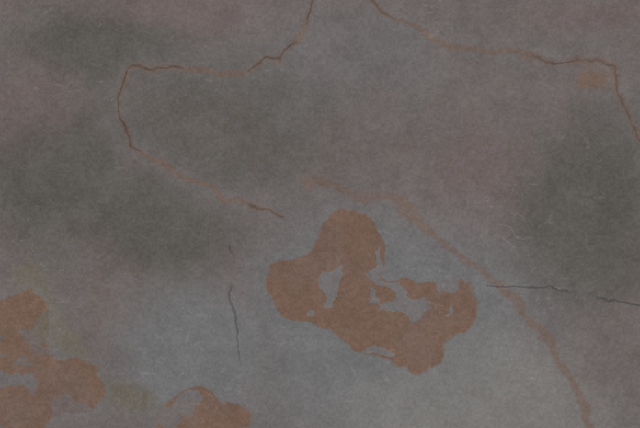
Write a Shadertoy shader that draws this texture.

```glsl
// Weathered slate slab: cloudy grey-brown stone, rust patches, mineral veins and fine grain.
#define WARP 0.075
#define EDGE_ROUGHNESS 0.07
#define GRAIN 0.060
#define MOTTLE 0.050
#define BANDING 0.35
#define STONE vec3(0.420, 0.393, 0.385)
#define SHADE vec3(0.352, 0.340, 0.321)
#define SLATE vec3(0.436, 0.434, 0.438)
#define PALE vec3(0.480, 0.470, 0.460)
#define PINK vec3(0.435, 0.385, 0.380)
#define RUST vec3(0.452, 0.357, 0.307)
#define OLIVE vec3(0.420, 0.395, 0.345)

// Vein paths: slab edge 0-8, upper ledge 9-12, right seam 13-18, olive band 19-22
const vec2 PATH[23] = vec2[23](
    vec2(.75, 1.), vec2(.65, .86), vec2(.57, .835), vec2(.32, .84), vec2(.27, .77),
    vec2(.30, .66), vec2(.38, .585), vec2(.57, .54), vec2(.67, .50),
    vec2(.86, 1.), vec2(1.07, .88), vec2(1.43, .85), vec2(1.5, .64),
    vec2(.72, .57), vec2(.93, .53), vec2(1.02, .44), vec2(1.17, .33), vec2(1.27, .22), vec2(1.39, 0.),
    vec2(.07, .36), vec2(.13, .23), vec2(.25, .10), vec2(.35, .06));

float hash(vec2 cell) {
    uvec2 u = uvec2(ivec2(cell) + 4096);
    uint h = u.x * 1664525u ^ u.y * 2246822519u;
    h = (h ^ (h >> 15)) * 2654435769u;
    h = (h ^ (h >> 13)) * 3266489917u;
    return float((h ^ (h >> 16)) & 65535u) / 65535.0;
}

float noise(vec2 p) {
    vec2 i = floor(p), f = fract(p);
    f = f * f * (3.0 - 2.0 * f);
    return mix(mix(hash(i), hash(i + vec2(1, 0)), f.x),
               mix(hash(i + vec2(0, 1)), hash(i + vec2(1, 1)), f.x), f.y);
}

float fbm(vec2 p) {
    float sum = 0.0, amp = 0.5;
    for (int i = 0; i < 5; i++) {
        sum += amp * noise(p);
        p = mat2(1.6, 1.2, -1.2, 1.6) * p + 17.3;
        amp *= 0.5;
    }
    return sum;
}

// Soft elliptical cloud, 1 inside and 0 outside
float cloud(vec2 p, vec2 c, vec2 r) {
    return 1.0 - smoothstep(0.45, 1.35, length((p - c) / r));
}

float ellipse(vec2 p, vec2 c, vec2 r) {
    return (length((p - c) / r) - 1.0) * min(r.x, r.y);
}

float blend(float a, float b) {
    float h = max(0.03 - abs(a - b), 0.0);
    return min(a, b) - h * h / 0.12;
}

float segment(vec2 p, vec2 a, vec2 b) {
    vec2 d = b - a;
    return length(p - a - d * clamp(dot(p - a, d) / dot(d, d), 0.0, 1.0));
}

float vein(vec2 p, int first, int last) {
    float d = 9.0;
    for (int i = first; i < last; i++) d = min(d, segment(p, PATH[i], PATH[i + 1]));
    return d;
}

float rustPatches(vec2 p) {
    float d = ellipse(p, vec2(.82, .42), vec2(.075, .09));
    d = blend(d, ellipse(p, vec2(.74, .33), vec2(.12, .09)));
    d = blend(d, ellipse(p, vec2(.91, .26), vec2(.13, .085)));
    d = blend(d, ellipse(p, vec2(1.04, .28), vec2(.08, .07)));
    d = blend(d, ellipse(p, vec2(.97, .18), vec2(.06, .04)));
    d = blend(d, ellipse(p, vec2(.03, .22), vec2(.09, .10)));
    d = blend(d, ellipse(p, vec2(.17, .10), vec2(.085, .07)));
    d = blend(d, ellipse(p, vec2(.04, .04), vec2(.07, .05)));
    return blend(d, ellipse(p, vec2(.48, .03), vec2(.11, .055)));
}

void mainImage(out vec4 fragColor, in vec2 fragCoord) {
    vec2 p = fragCoord / iResolution.y;
    float px = 1.0 / iResolution.y;
    vec2 rough = vec2(fbm(p * 13.0), fbm(p * 13.0 + 41.0)) - 0.48;
    vec2 q = p + WARP * 3.0 * (vec2(fbm(p * 3.5 + 8.0), fbm(p * 3.5 + 63.0)) - 0.48);
    vec2 e = p + EDGE_ROUGHNESS * rough;

    // Broad mineral clouds
    vec3 col = STONE;
    float bands = smoothstep(0.55, 0.95, 0.5 + 0.5 * sin(38.0 * fbm(q * 2.0 + 5.0)));
    col = mix(col, PINK, bands * BANDING);
    float shade = max(cloud(q, vec2(.24, .86), vec2(.23, .10)), cloud(q, vec2(.10, .60), vec2(.20, .20)));
    shade = max(shade, cloud(q, vec2(.36, .48), vec2(.22, .12)));
    shade = max(shade, cloud(q, vec2(1.37, .50), vec2(.18, .22)));
    shade = max(shade, 0.65 * cloud(q, vec2(.52, .72), vec2(.30, .14)));
    col = mix(col, SHADE, shade * 0.9);
    float pink = max(cloud(q, vec2(.05, .74), vec2(.13, .09)), cloud(q, vec2(.48, .96), vec2(.24, .06)));
    pink = max(pink, max(cloud(q, vec2(1.38, .98), vec2(.20, .05)), cloud(q, vec2(1.10, .56), vec2(.12, .16))));
    col = mix(col, PINK, pink * 0.7);
    float slate = max(cloud(e, vec2(.92, .22), vec2(.40, .30)), cloud(e, vec2(.46, .18), vec2(.20, .17)));
    col = mix(col, SLATE, max(slate, 0.4 * cloud(q, vec2(.78, .86), vec2(.20, .15))));
    col = mix(col, PALE, 0.85 * cloud(q, vec2(1.12, .08), vec2(.32, .15)));
    col = mix(col, RUST, 0.8 * cloud(e, vec2(1.39, .81), vec2(.05, .03)));

    // Veins: thin rust lines with wider stains, one broad olive band
    float edge = min(vein(e, 0, 8), vein(e, 9, 12));
    float seam = vein(e, 13, 18);
    float broken = smoothstep(0.3, 0.6, noise(p * 11.0 + 3.0));
    col = mix(col, SLATE, 0.35 * exp(-edge * 28.0));
    col = mix(col, OLIVE, 0.8 * (1.0 - smoothstep(0.012, 0.045, vein(e, 19, 22))));
    col = mix(col, RUST, 0.5 * (1.0 - smoothstep(0.003, 0.014, min(edge, seam))));
    col *= 1.0 - 0.16 * broken * (1.0 - smoothstep(0.0005, 0.003 + px, edge));

    // Rust crust: pitted, greyer within, stronger at its rim
    float crust = rustPatches(e + 0.025 * rough.yx);
    float pits = smoothstep(0.73, 0.78, noise(p * 21.0 + rough * 3.0));
    float cover = (1.0 - smoothstep(-0.003, 0.003 + px, crust)) * (1.0 - 0.85 * pits);
    float rim = exp(-abs(crust) * 50.0);
    col = mix(col, SLATE, 0.5 * rim * step(0.0, crust));
    vec3 crustTone = mix(RUST, STONE, 0.35 * smoothstep(0.35, 0.65, fbm(p * 7.0 + 22.0)));
    col = mix(col, mix(crustTone, RUST, rim), cover * 0.93);

    // Hairline cracks
    float crack = min(segment(e, vec2(1.13, .335), vec2(1.5, .28)), segment(e, vec2(.54, .42), vec2(.55, .08)));
    col *= 1.0 - 0.18 * broken * (1.0 - smoothstep(0.0005, 0.002 + px, crack));

    // Mottling, grain and pale flecks
    col += MOTTLE * (fbm(p * 24.0 + 9.0) - 0.48);
    col += GRAIN * (0.6 * noise(p * 230.0) + 0.4 * noise(p * vec2(95.0, 130.0)) - 0.5);
    float fleck = smoothstep(0.84, 0.97, noise(p * vec2(75.0, 110.0) + rough * 9.0));
    col += 0.035 * fleck * smoothstep(0.45, 0.7, noise(p * 9.0 + 30.0));
    fragColor = vec4(col, 1.0);
}
```
